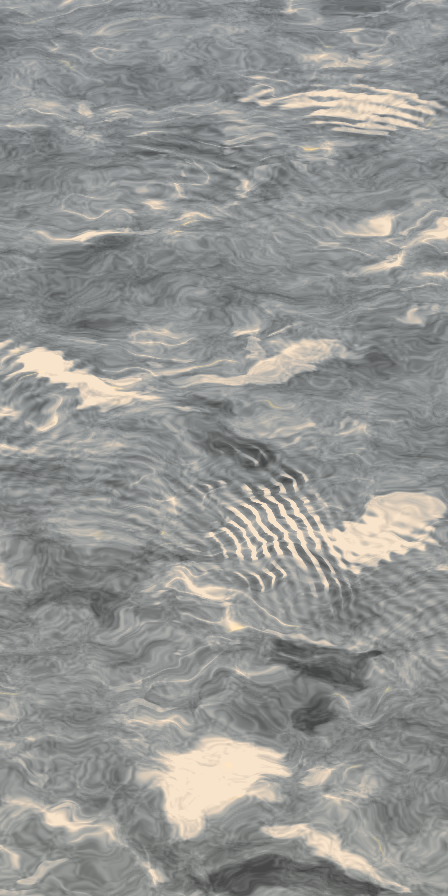
Reproduce this texture procedurally as a Shadertoy shader.

```glsl
// Shallow sunlit water over stones: warped noise gives the grey depth and fine
// curling contours, ridged noise the broken caustic web, and ragged blobs the
// sun pools and dark stones, crossed by trains of curved ripples.

vec2 hashDirection(vec2 cell) {
    vec3 h = fract(vec3(cell.xyx) * vec3(0.1031, 0.1030, 0.0973));
    h += dot(h, h.yzx + 33.33);
    float a = 6.2832 * fract((h.x + h.y) * h.z);
    return vec2(cos(a), sin(a));
}

float gradientNoise(vec2 p) {
    vec2 i = floor(p), f = fract(p), e = vec2(0, 1);
    vec2 u = f * f * f * (f * (f * 6.0 - 15.0) + 10.0);
    float low = mix(dot(hashDirection(i), f),
                    dot(hashDirection(i + e.yx), f - e.yx), u.x);
    float high = mix(dot(hashDirection(i + e), f - e),
                     dot(hashDirection(i + 1.0), f - 1.0), u.x);
    return mix(low, high, u.y);
}

float fbm(vec2 p) {
    float sum = 0.0, amp = 0.6;
    for (int i = 0; i < 4; i++) {
        sum += amp * gradientNoise(p);
        p = p * 2.03 + 7.1;
        amp *= 0.5;
    }
    return sum;
}

vec2 turn(vec2 d, float a) {
    return vec2(cos(a) * d.x + sin(a) * d.y, cos(a) * d.y - sin(a) * d.x);
}

// Ragged ellipse, 1 inside and 0 outside
float blob(vec2 p, vec2 centre, vec2 radii, float angle, float tear) {
    float d = length(turn(p - centre, angle) / radii);
    return 1.0 - smoothstep(0.65, 1.15, d + tear);
}

// Curved wave train that fades away from its centre
float ripples(vec2 p, vec2 centre, vec2 size, float angle, float freq, float wobble) {
    vec2 d = turn(p - centre, angle);
    float phase = freq * (d.y + 0.9 * d.x * d.x) + wobble;
    return sin(phase) * exp(-dot(d / size, d / size));
}

// Contour lines of a noise field, faded where they grow too dense
float contours(float field) {
    return sin(field) * (1.0 - smoothstep(1.0, 2.8, fwidth(field)));
}

void mainImage(out vec4 fragColor, in vec2 fragCoord) {
    vec2 uv = fragCoord / iResolution.x;
    float height = fragCoord.y / iResolution.y;

    // Features flatten with distance, towards the top
    vec2 q = vec2(uv.x, uv.y * (1.2 + 0.3 * uv.y));
    vec2 warp = vec2(fbm(q * 3.0 + 4.7), fbm(q * 3.0 + 31.3));
    vec2 jitter = vec2(gradientNoise(q * 13.0 + 2.2), gradientNoise(q * 13.0 + 63.1));
    vec2 flow = q + 0.17 * warp + 0.022 * jitter;
    vec2 p = uv + 0.12 * warp * vec2(1.0, 0.6) + 0.02 * jitter;

    // Grey depth with fine relief
    float depth = fbm(flow * vec2(2.2, 3.4) + 2.0);
    float relief = fbm(flow * vec2(7.0, 11.0) + 13.0);
    float light = 0.545 + 0.23 * depth + 0.2 * relief;

    // Curling contour lines, wide and fine
    light += 0.032 * contours(75.0 * fbm(flow * vec2(3.5, 5.0) + 51.0));
    light += 0.034 * contours(34.0 * fbm(flow * vec2(9.0, 13.0) + 77.0));

    // Dark stones
    float tear = 1.3 * relief;
    float stones = blob(p, vec2(0.74, 0.53), vec2(0.11, 0.05), -0.1, tear);
    stones = max(stones, blob(p, vec2(0.70, 0.41), vec2(0.06, 0.05), 0.5, tear));
    stones = max(stones, blob(p, vec2(0.66, 0.02), vec2(0.18, 0.06), -0.1, tear));
    stones = max(stones, 0.8 * blob(p, vec2(0.51, 1.03), vec2(0.15, 0.05), -0.55, tear));
    stones = max(stones, 0.5 * blob(p, vec2(0.20, 0.72), vec2(0.18, 0.09), 0.2, tear));
    light -= 0.15 * stones;

    // Broken caustic web, thin glints and small flecks
    float patches = smoothstep(-0.15, 0.3, gradientNoise(q * vec2(2.3, 2.8) + 8.4));
    float gaps = smoothstep(-0.15, 0.2, gradientNoise(flow * vec2(8.0, 11.0) + 90.0));
    float web = exp(-15.0 * abs(gradientNoise(flow * vec2(2.8, 3.9) + 21.0)));
    float thread = gaps * exp(-22.0 * abs(gradientNoise(flow * vec2(7.0, 12.0) + 3.0)));
    float shadow = exp(-18.0 * abs(gradientNoise(flow * vec2(7.0, 12.0) + vec2(3.0, 3.2))));
    float fleck = smoothstep(0.14, 0.27, fbm(flow * vec2(8.0, 15.0) + 33.0));
    float caustics = web * patches * (0.1 + 0.25 * gaps);
    caustics += thread * (0.06 + 0.16 * patches) + fleck * (0.03 + 0.14 * patches);
    light += (1.0 - 0.8 * stones) * caustics - 0.065 * shadow * (1.0 - 0.5 * gaps);

    // Ripple trains
    float wobble = 7.0 * warp.x + 6.0 * relief;
    float fan = ripples(uv, vec2(0.62, 0.82), vec2(0.24, 0.15), -0.95, 235.0, wobble);
    float waves = ripples(uv, vec2(0.30, 0.88), vec2(0.30, 0.16), -0.3, 270.0, wobble);
    waves += ripples(uv, vec2(0.90, 0.66), vec2(0.25, 0.16), -0.6, 240.0, wobble);
    waves += ripples(uv, vec2(0.78, 1.76), vec2(0.25, 0.10), -0.05, 280.0, wobble);
    waves += ripples(uv, vec2(0.45, 1.62), vec2(0.28, 0.12), -0.25, 250.0, wobble);
    waves += ripples(uv, vec2(0.06, 1.08), vec2(0.16, 0.16), 0.6, 250.0, wobble);
    light += 0.06 * waves + 0.08 * fan;

    // Sun pools and bright bands, cut into streaks by the ripples
    float streaks = 1.5 * tear - 0.35 * waves - 0.3 * fan;
    float sun = blob(p, vec2(0.46, 0.26), vec2(0.15, 0.11), 0.3, 0.7 * tear);
    sun = max(sun, 0.8 * blob(p, vec2(0.20, 1.14), vec2(0.22, 0.03), -0.3, streaks));
    sun = max(sun, 0.75 * blob(p, vec2(0.62, 1.19), vec2(0.24, 0.03), 0.25, streaks));
    sun = max(sun, 0.8 * blob(p, vec2(0.84, 0.82), vec2(0.12, 0.05), 0.3, streaks));
    sun = max(sun, 0.7 * blob(p, vec2(0.80, 1.77), vec2(0.17, 0.04), -0.1, streaks));
    sun = max(sun, 0.75 * blob(p, vec2(0.74, 0.10), vec2(0.16, 0.025), -0.4, streaks));
    float fanArea = blob(p, vec2(0.61, 0.82), vec2(0.18, 0.12), -0.5, 1.5 * tear);
    sun = max(sun, 0.85 * fanArea * smoothstep(0.05, 0.45, fan + 0.8 * relief));
    light += 0.38 * sun;

    // Cool grey shade turning to peach in the sun
    light = clamp(light, 0.28, 0.9);
    vec3 coolGrey = mix(vec3(0.99, 1.005, 0.99), vec3(0.975, 1.005, 1.02), height);
    vec3 peach = vec3(1.08, 0.99, 0.885);
    vec3 colour = light * mix(coolGrey, peach, smoothstep(0.59, 0.87, light));

    // Golden flecks on the brightest threads
    float gold = thread * smoothstep(0.3, 0.45, gradientNoise(q * 9.0 + 40.0));
    colour += gold * smoothstep(0.55, 0.75, light) * vec3(0.1, 0.04, -0.12);
    fragColor = vec4(colour, 1.0);
}
```
